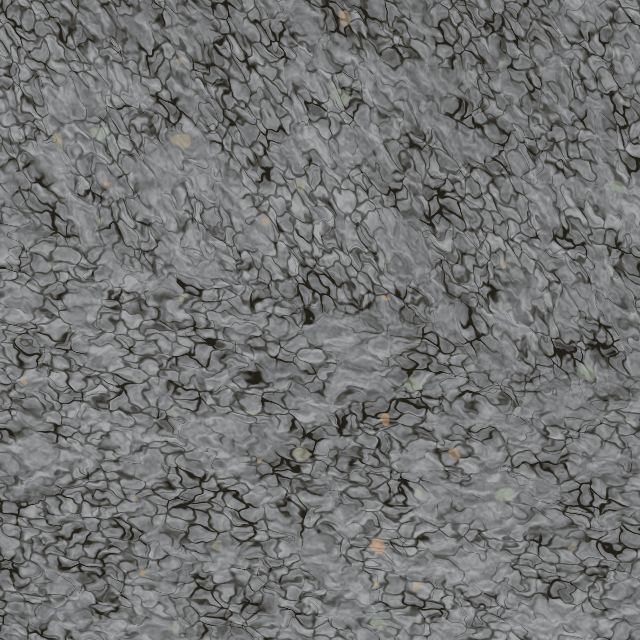
This texture is drawn by a three.js fragment shader. Its source:

```glsl
varying vec2 vUv;

vec2 hash2(vec2 p) {
  vec3 h = fract(p.xyx * vec3(0.1031, 0.1030, 0.0973));
  h += dot(h, h.yzx + 33.33);
  return fract((h.xx + h.yz) * h.zy);
}

float noise(vec2 p) {
  vec2 i = floor(p), f = fract(p);
  f = f * f * (3.0 - 2.0 * f);
  float low = mix(hash2(i).x, hash2(i + vec2(1.0, 0.0)).x, f.x);
  float high = mix(hash2(i + vec2(0.0, 1.0)).x, hash2(i + 1.0).x, f.x);
  return mix(low, high, f.y);
}

vec2 noise2(vec2 p) {
  return vec2(noise(p + 7.3), noise(p + 51.7)) - 0.5;
}

float height(vec2 p) {
  return 0.5 * noise(p) + 0.32 * noise(p * 2.1 + 13.0) + 0.18 * noise(p * 4.3 + 29.0);
}

// x: gap between the two nearest stones, y: random value of the stone
vec2 stones(vec2 p) {
  vec2 cell = floor(p);
  float nearest = 9.0, second = 9.0, tint = 0.0;
  for (int y = -1; y <= 1; y++) {
    for (int x = -1; x <= 1; x++) {
      vec2 id = cell + vec2(float(x), float(y));
      vec2 rnd = hash2(id);
      float d = length(id + 0.1 + 0.8 * rnd - p);
      if (d < nearest) {
        second = nearest;
        nearest = d;
        tint = fract(rnd.x * 7.0 + rnd.y * 5.0);
      } else {
        second = min(second, d);
      }
    }
  }
  return vec2(second - nearest, tint);
}

// Coordinates that lengthen features along an angle
vec2 stretch(vec2 p, float angle, float ratio) {
  vec2 along = vec2(cos(angle), sin(angle));
  return vec2(dot(p, along) / ratio, dot(p, vec2(-along.y, along.x)));
}

// Brightness of the rough surface: stones, cracks, wrinkles and relief
float asphalt(vec2 p, vec2 light) {
  p += 0.9 * noise2(p * 0.9) + 0.4 * noise2(p * 2.4);
  vec2 stone = stones(p);
  float crack = 1.0 - smoothstep(0.03, 0.25, stone.x);
  crack *= smoothstep(0.25, 0.6, noise(p * 0.6 + 90.0));
  float wrinkle = 1.0 - smoothstep(0.0, 0.11, abs(noise(p * 1.6 + 40.0) - 0.5));
  wrinkle *= smoothstep(0.3, 0.65, noise(p * 0.9 + 70.0));
  float pit = smoothstep(0.62, 0.85, noise(p * 0.75 + 120.0));
  float relief = height(p * 1.3 + light) - height(p * 1.3 - light);
  return 0.54 + 0.07 * (stone.y - 0.5) + 0.38 * relief
    - 0.23 * crack - 0.17 * wrinkle - 0.15 * pit * (0.4 + crack);
}

void main() {
  vec2 uv = vUv;

  // Steep grain above a slanting border, flatter grain below
  float border = uv.y - 0.67 + 0.3 * uv.x + 0.07 * (noise(uv * 9.0) - 0.5);
  float upper = smoothstep(-0.025, 0.025, border);
  float steep = asphalt(stretch(uv * 54.0, -1.0, 1.6), vec2(-0.06, 0.17));
  float flatter = asphalt(stretch(uv * 52.0 + 200.0, -0.2, 1.5), vec2(-0.08, 0.17));
  float tone = mix(flatter, steep, upper);

  // Broad patches and fine grit
  tone += 0.07 * (noise(uv * 6.0 + 3.0) - 0.5) - 0.015 * upper;
  tone += 0.06 * (noise(uv * 230.0) - 0.5);
  tone = clamp(tone, 0.12, 0.65);
  vec3 color = vec3(tone) + mix(vec3(0.008, 0.0, -0.03), vec3(-0.004, 0.0, 0.004),
    smoothstep(0.15, 0.48, tone));

  // Sparse pale and tan pebbles
  vec2 grid = uv * 16.0 + 0.12 * noise2(uv * 75.0);
  vec2 id = floor(grid);
  vec2 pick = hash2(id + 311.0);
  vec2 offset = fract(grid) - 0.3 - 0.4 * hash2(id + 17.0);
  offset = stretch(offset, pick.y * 6.28, 1.4);
  float radius = mix(0.06, 0.2, pow(pick.y, 5.0));
  float pebble = 1.0 - smoothstep(radius - 0.03, radius + 0.03, length(offset));
  pebble *= step(pick.x, 0.22);
  vec3 pebbleColor = mix(vec3(0.57, 0.60, 0.55), vec3(0.70, 0.59, 0.47),
    smoothstep(0.4, 0.9, hash2(id + 77.0).x));
  color = mix(color, pebbleColor + 0.4 * (tone - 0.47), 0.8 * pebble);

  gl_FragColor = vec4(color, 1.0);
}
```
